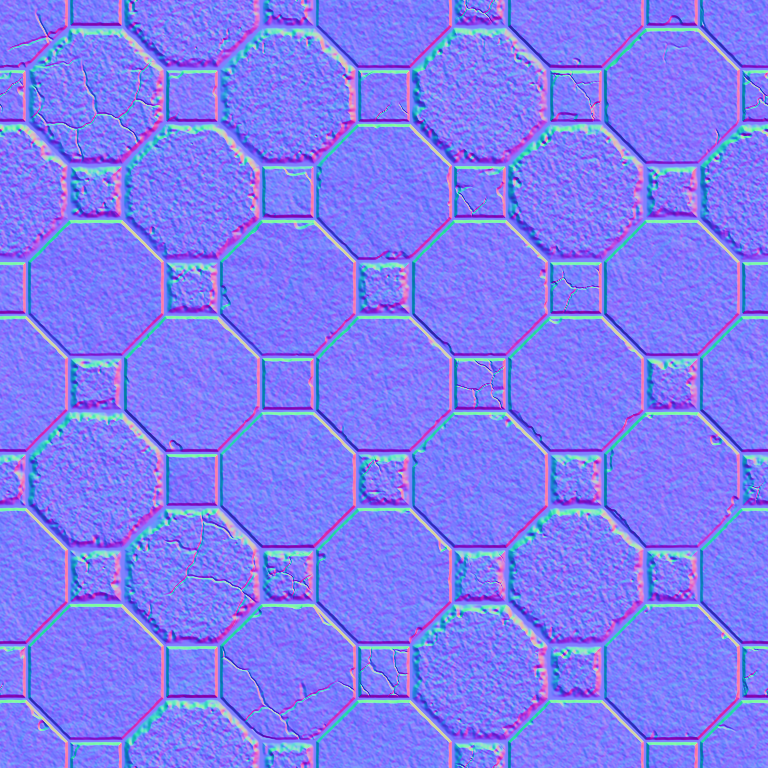
This texture map is drawn by a Shadertoy shader. Its source:

```glsl
const float CELLS = 8.0;          // half-repeats across the canvas
const float SQUARE_HALF = 0.28;   // small tile half size, to the joint centre
const float JOINT_FLOOR = 0.012;  // half width of the flat joint bottom
const float BEVEL_CLEAN = 0.042;
const float BEVEL_WORN = 0.10;
const float TILE_HEIGHT = 0.062;
const float GRAIN = 0.011;
const float FLAKES = 0.035;
const float CRACK_DEPTH = 0.024;
const float CRACK_WIDTH = 0.05;
const float WORN_SHARE = 0.38;
const float CHIPPED_SHARE = 0.60;
const float CRACKED_SHARE = 0.24;
const float SLOPE_STEP = 0.008;
const vec2 LEAN = vec2(0.0, 0.035);

float hash(vec2 p) {
    vec3 a = fract(p.xyx * 0.1031);
    a += dot(a, a.yzx + 33.33);
    return fract((a.x + a.y) * a.z);
}

vec2 hash2(vec2 p) {
    return vec2(hash(p), hash(p + 57.0));
}

float noise(vec2 p) {
    vec2 i = floor(p), f = fract(p);
    f = f * f * (3.0 - 2.0 * f);
    return mix(mix(hash(i), hash(i + vec2(1, 0)), f.x),
               mix(hash(i + vec2(0, 1)), hash(i + vec2(1, 1)), f.x), f.y);
}

float fbm(vec2 p) {
    float sum = 0.0, amp = 0.57;
    for (int k = 0; k < 3; k++) {
        sum += amp * noise(p);
        p = mat2(1.6, 1.2, -1.2, 1.6) * p + 17.0;
        amp *= 0.5;
    }
    return sum;
}

struct Tile {
    vec2 local;   // position from the tile centre
    vec2 id;
    float edge;   // distance to the joint centre line
    bool small;
};

// Octagons on even cells, squares on odd cells
Tile findTile(vec2 p) {
    Tile t;
    vec2 id = floor(p + 0.5);
    vec2 q = p - id, a = abs(q);
    bool odd = mod(id.x + id.y, 2.0) > 0.5;
    t.small = odd && max(a.x, a.y) < SQUARE_HALF;
    if (odd && !t.small) {
        vec2 toward = a.x > a.y ? vec2(sign(q.x), 0.0) : vec2(0.0, sign(q.y));
        id += toward;
        q -= toward;
        a = abs(q);
    }
    float straight = (t.small ? SQUARE_HALF : 1.0 - SQUARE_HALF) - max(a.x, a.y);
    float diagonal = (1.0 - a.x - a.y) * 0.7071;
    t.edge = t.small ? straight : min(straight, diagonal);
    t.local = q;
    t.id = mod(id, CELLS);
    return t;
}

// Thin lines along the borders of scattered cells
float crackLine(vec2 p) {
    p += 0.30 * vec2(fbm(p * 3.0), fbm(p * 3.0 + 40.0));
    vec2 base = floor(p);
    float near = 9.0, next = 9.0;
    for (int y = -1; y <= 1; y++)
    for (int x = -1; x <= 1; x++) {
        vec2 c = base + vec2(x, y);
        float d = length(c + hash2(c) - p);
        next = min(next, max(near, d));
        near = min(near, d);
    }
    return 1.0 - smoothstep(0.0, CRACK_WIDTH, next - near);
}

float height(vec2 p) {
    Tile t = findTile(p);
    vec2 s = t.local + 20.0 + floor(hash2(t.id + 3.0) * 150.0);
    bool worn = hash(t.id + 11.0) < WORN_SHARE;
    float wear = worn ? 1.0 : 0.0;

    // Bevel, ragged on worn tiles
    float ragged = mix(noise(s * 10.0), noise(s * 24.0), 0.5) - 0.5;
    float edge = t.edge * (1.0 + ragged * mix(0.35, 1.5, wear));
    float bevel = smoothstep(JOINT_FLOOR, mix(BEVEL_CLEAN, BEVEL_WORN, wear), edge);

    // Broken corners and rims
    float chip = 0.0;
    if (!worn && hash(t.id + 23.0) < CHIPPED_SHARE) {
        float bite = fbm(s * 5.0) - 0.53 - t.edge * 2.4;
        chip = smoothstep(0.0, 0.09, bite);
    }
    float h = TILE_HEIGHT * bevel * (1.0 - 0.7 * chip);

    // Stone grain, shallow flakes and a slight tilt
    vec2 slant = vec2(s.x + 0.35 * s.y, s.y - 0.25 * s.x);
    float grain = noise(slant * 25.0) + 0.45 * noise(slant * 47.0);
    float flakes = abs(fbm(s * 2.7) - 0.5);
    vec2 tilt = LEAN + 0.07 * (hash2(t.id + 31.0) - 0.5);
    h += bevel * (GRAIN * mix(0.85, 1.45, wear) * grain
                + FLAKES * flakes + dot(t.local, tilt));

    if (hash(t.id + 47.0) < CRACKED_SHARE) {
        float extent = smoothstep(0.34, 0.48, noise(s * 1.8 + 9.0));
        h -= CRACK_DEPTH * bevel * extent * crackLine(s * (t.small ? 3.0 : 1.6));
    }
    return h;
}

void mainImage(out vec4 fragColor, in vec2 fragCoord) {
    vec2 p = fragCoord / iResolution.xy * CELLS;
    vec2 e = vec2(SLOPE_STEP, 0.0);
    vec2 slope = vec2(height(p + e.xy) - height(p - e.xy),
                      height(p + e.yx) - height(p - e.yx)) / (2.0 * SLOPE_STEP);
    vec3 normal = normalize(vec3(-slope, 1.0));
    fragColor = vec4(normal * 0.5 + 0.5, 1.0);
}
```
